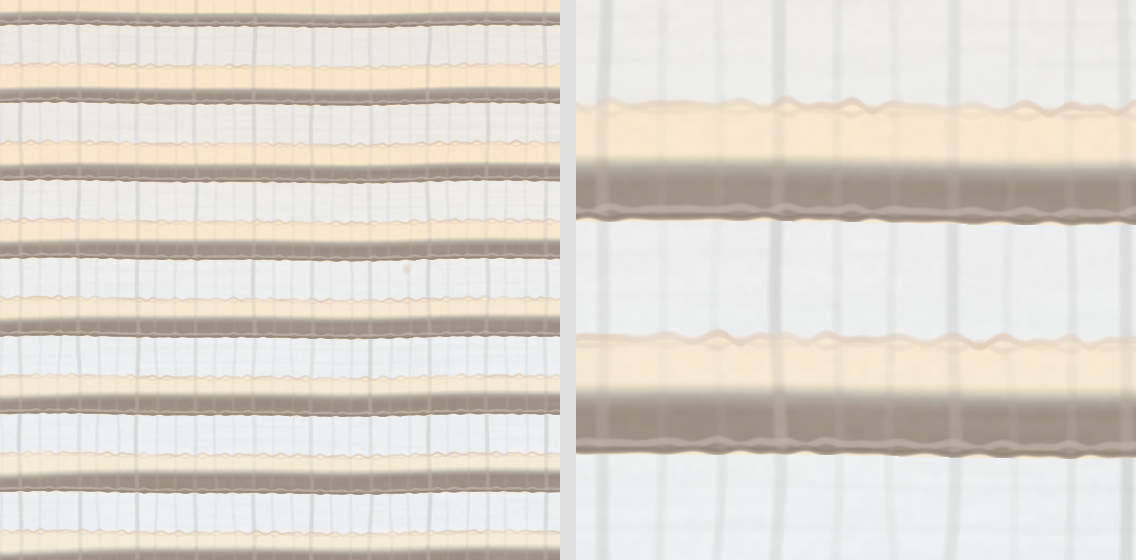
Left, the full canvas; right, a detail of the centre.
This texture is drawn by a WebGL 1 fragment shader. Its source:

```glsl
precision highp float;
// Pleated shade: sheer white and cream bands, shadowed folds, thin vertical threads.

uniform vec2 u_resolution;

#define ROWS 7.2          // pleats down the canvas
#define ROW_START 0.048   // first fold edge, measured from the top
#define THREADS 28.8      // vertical threads across the canvas
#define THREAD_START 0.0365
#define CREAM_EDGE 0.50   // where cream begins within a pleat
#define SHADOW_MIN 0.165  // shadow height in the top pleat
#define SHADOW_GROW 0.135 // extra shadow height toward the bottom
#define WOBBLE 0.09       // sideways wander of the threads
#define GRAIN 0.012

const vec3 WHITE_WARM = vec3(0.930, 0.912, 0.885);
const vec3 WHITE_COOL = vec3(0.932, 0.942, 0.945);
const vec3 CREAM_WARM = vec3(0.980, 0.902, 0.795);
const vec3 CREAM_PALE = vec3(0.955, 0.925, 0.840);
const vec3 SHADOW = vec3(0.622, 0.568, 0.520);
const vec3 SHADOW_EDGE = vec3(0.720, 0.705, 0.660);
const vec3 STITCH_TAN = vec3(0.875, 0.795, 0.725);
const vec3 STITCH_LIGHT = vec3(0.755, 0.710, 0.670);
const vec3 STITCH_DARK = vec3(0.560, 0.500, 0.455);
const vec3 THREAD_GREY = vec3(0.800, 0.805, 0.800);
const vec3 THREAD_ON_SHADOW = vec3(0.720, 0.675, 0.630);

float hash(vec2 p) {
  p = fract(p * vec2(0.1031, 0.1130));
  p += dot(p, p.yx + 33.33);
  return fract((p.x + p.y) * p.x * 43.7);
}

// Smooth random values on a lattice.
float noise(vec2 p) {
  vec2 i = floor(p), f = fract(p);
  f = f * f * (3.0 - 2.0 * f);
  return mix(mix(hash(i), hash(i + vec2(1.0, 0.0)), f.x),
             mix(hash(i + vec2(0.0, 1.0)), hash(i + vec2(1.0, 1.0)), f.x), f.y);
}

// Soft line of the given half width around zero.
float line(float d, float halfWidth) {
  return 1.0 - smoothstep(0.25 * halfWidth, halfWidth, abs(d));
}

// Irregular looping height of a stitched edge.
float stitchWave(float x, float row) {
  return 0.55 * sin(x * 6.2832 + row * 1.7)
       + 0.45 * sin(x * 9.1 + row * 4.3 + 1.5 * sin(x * 1.3 + row));
}

void main() {
  vec2 uv = gl_FragCoord.xy / u_resolution;
  float down = 1.0 - uv.y;

  // Pleat coordinates: v runs from 0 below one fold to 1 at the next.
  float sag = 0.015 * sin(uv.x * 7.0 + 0.8) + 0.008 * sin(uv.x * 17.0);
  float pleat = (down - ROW_START) * ROWS + sag;
  float row = floor(pleat);
  float v = pleat - row;
  float depth = clamp((row + 1.0) / ROWS + ROW_START, 0.0, 1.0);

  // Thread coordinates, wandering a little in every pleat.
  float tx = (uv.x - THREAD_START) * THREADS;
  float lean = noise(vec2(floor(tx + 0.5) + 40.0, pleat * 1.5 + 20.0)) - 0.5;
  float warp = tx + WOBBLE * 2.0 * lean;
  float column = floor(tx + 0.5);
  float wave = stitchWave(tx, row);

  // Sheer white band, warmer at the top, with a faint cross weave.
  vec3 white = mix(WHITE_WARM, WHITE_COOL, smoothstep(0.0, 0.7, down));
  white -= 0.014 * (noise(vec2(uv.x * 14.0 + 9.0, pleat * 20.0 + 60.0)) - 0.4);
  white -= 0.012 * line(abs(v - 0.22) - 0.09, 0.025) * noise(vec2(uv.x * 9.0, row + 30.0));

  // Cream band.
  vec3 cream = mix(CREAM_WARM, CREAM_PALE, smoothstep(0.1, 0.95, down));
  float creamMask = smoothstep(-0.03, 0.03, v - CREAM_EDGE - 0.012 * wave);
  vec3 color = mix(white, cream, creamMask);

  // Fold shadow, taller and softer toward the bottom, thinner at the left.
  float height = SHADOW_MIN + SHADOW_GROW * (1.0 - (1.0 - depth) * (1.0 - depth));
  height -= 0.08 * depth * (1.0 - smoothstep(0.0, 0.3, uv.x));
  float fromTop = v - (1.0 - height);
  float soft = mix(0.025, 0.055, depth);
  float endEdge = 1.0 - smoothstep(0.975, 1.0, v + 0.008 * wave);
  float shadowMask = smoothstep(-soft, soft, fromTop) * endEdge;
  vec3 shadow = mix(SHADOW_EDGE, SHADOW, smoothstep(0.0, 0.10, fromTop));
  shadow += 0.03 * (noise(vec2(uv.x * 10.0, pleat * 14.0 + 50.0)) - 0.5);
  color = mix(color, shadow, shadowMask);

  // Vertical threads: every third one is stronger.
  float major = 1.0 - step(0.5, mod(column + 300.0, 3.0));
  float strength = mix(0.22, 0.50, major) * (0.65 + 0.7 * hash(vec2(column + 50.0, row + 7.0)));
  float thread = line(warp - column, mix(0.13, 0.17, major)) * strength;
  vec3 threadColor = mix(THREAD_GREY, color * 0.93, creamMask * 0.75);
  threadColor = mix(threadColor, THREAD_ON_SHADOW, shadowMask);
  color = mix(color, threadColor, thread);

  // Looped stitching where the cream begins.
  float loopFade = 0.35 + 0.5 * noise(vec2(tx * 0.9 + 50.0, row + 12.0));
  float upper = line(v - CREAM_EDGE - 0.022 * wave, 0.026);
  float lower = line(v - CREAM_EDGE - 0.025 + 0.018 * wave, 0.022);
  color = mix(color, STITCH_TAN, max(upper, 0.5 * lower) * loopFade);

  // Light and dark strands along the bottom of the fold.
  color = mix(color, STITCH_LIGHT, 0.7 * line(v - 0.948 - 0.013 * wave, 0.024));
  color = mix(color, STITCH_DARK, 0.55 * line(v - 0.980 + 0.010 * wave, 0.020));

  // One small tan fleck and fine grain.
  float fleck = length((vec2(uv.x, down) - vec2(0.726, 0.481)) * vec2(1.0, 0.8));
  color = mix(color, STITCH_TAN, 0.6 * (1.0 - smoothstep(0.002, 0.010, fleck)));
  color += GRAIN * (noise(uv * 190.0) - 0.5);

  gl_FragColor = vec4(color, 1.0);
}
```
